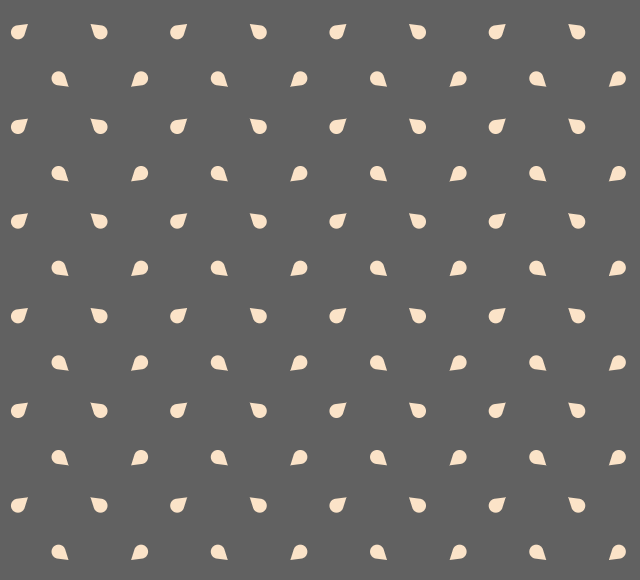
Give the GLSL for this pattern, as a Shadertoy shader.

```glsl
// Cream teardrops scattered on plain grey, in staggered rows.
// Each grid cell holds one drop, the outline of a disc joined to a point;
// mirroring by column and row parity turns the tips four ways.

const float DESIGN_WIDTH = 768.0;            // design units across the canvas
const vec2  SPACING      = vec2(95.55, 56.8); // between neighbouring drops
const vec2  FIRST_DROP   = vec2(23.3, 38.0);  // from the top left corner
const float ROW_SHIFT    = 48.7;              // offset of every second row
const vec2  HEAD         = vec2(-1.75, -0.8); // disc centre within a drop
const vec2  TIP          = vec2(10.2, 9.2);   // point within a drop
const float HEAD_RADIUS  = 8.4;
const vec3  GROUND       = vec3(0.38, 0.38, 0.38);
const vec3  CREAM        = vec3(0.985, 0.892, 0.784);

// Signed distance to a disc drawn out by its tangents to a sharp tip.
float teardrop(vec2 p) {
    vec2 axis = TIP - HEAD;
    float len = length(axis);
    axis /= len;
    p -= HEAD;
    vec2 q = vec2(abs(p.x * axis.y - p.y * axis.x), dot(p, axis));

    float slope = HEAD_RADIUS / len;
    vec2 normal = vec2(sqrt(1.0 - slope * slope), slope);
    float along = dot(q, vec2(-normal.y, normal.x));
    if (along < 0.0) return length(q) - HEAD_RADIUS;
    if (along > normal.x * len) return length(q - vec2(0.0, len));
    return dot(q, normal) - HEAD_RADIUS;
}

// Distance to the drop of the cell around p, with p measured from the top left.
float dropField(vec2 p) {
    p -= FIRST_DROP;
    float row = floor(p.y / SPACING.y + 0.5);
    float rowParity = mod(row, 2.0);
    p.x -= ROW_SHIFT * rowParity;
    float column = floor(p.x / SPACING.x + 0.5);

    // Mirror the cell so that its tip points right and up
    vec2 local = p - vec2(column, row) * SPACING;
    local.x *= 1.0 - 2.0 * mod(column, 2.0);
    local.y *= 2.0 * rowParity - 1.0;
    return teardrop(local);
}

void mainImage(out vec4 fragColor, in vec2 fragCoord) {
    float pixel = DESIGN_WIDTH / iResolution.x;
    vec2 p = vec2(fragCoord.x, iResolution.y - fragCoord.y) * pixel;

    float coverage = clamp(0.5 - dropField(p) / pixel, 0.0, 1.0);
    fragColor = vec4(mix(GROUND, CREAM, coverage), 1.0);
}
```
